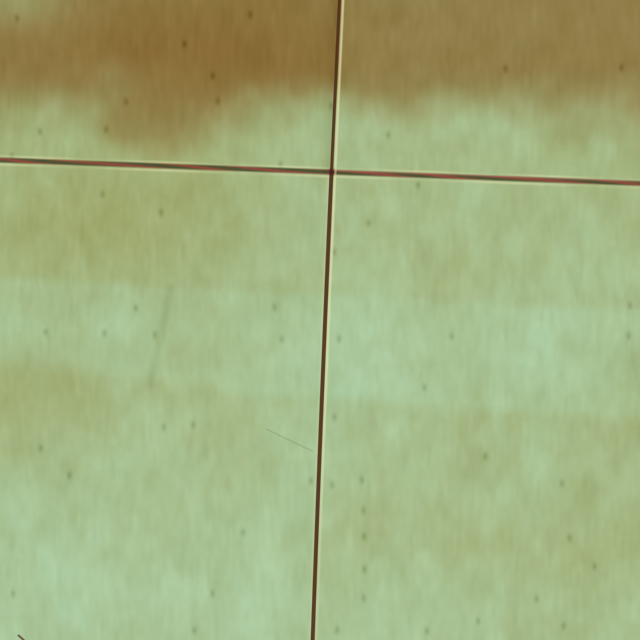
This texture is drawn by a Shadertoy shader. Its source:

```glsl
const vec3 BROWN = vec3(0.545, 0.445, 0.235);
const vec3 OLIVE = vec3(0.625, 0.665, 0.435);
const vec3 SAGE = vec3(0.665, 0.775, 0.600);
const vec3 PALE = vec3(0.87, 0.87, 0.67);
const vec3 CREASE = vec3(0.31, 0.19, 0.11);

float hash(vec2 p) {
    vec3 q = fract(p.xyx * vec3(0.1031, 0.1030, 0.0973));
    q += dot(q, q.yzx + 33.33);
    return fract((q.x + q.y) * q.z);
}

// Smooth cellular noise: signed soft kernels on a jittered grid
float cellNoise(vec2 p) {
    vec2 cell = floor(p);
    float sum = 0.0;
    for (int j = -1; j <= 1; j++)
    for (int i = -1; i <= 1; i++) {
        vec2 c = cell + vec2(i, j);
        vec2 d = p - c - vec2(hash(c + 17.0), hash(c + 53.0));
        float k = max(0.0, 1.0 - dot(d, d));
        sum += k * k * (hash(c + 91.0) * 2.0 - 1.0);
    }
    return sum;
}

float mottle(vec2 p) {
    float sum = 0.0, amp = 0.5;
    for (int i = 0; i < 4; i++) {
        sum += amp * cellNoise(p);
        p = mat2(1.6, 1.2, -1.2, 1.6) * p + 7.3;
        amp *= 0.55;
    }
    return sum;
}

float blob(vec2 p, vec2 center, vec2 radius) {
    vec2 q = (p - center) / radius;
    return exp(-dot(q, q));
}

float stroke(float d, float halfWidth, float soft) {
    return 1.0 - smoothstep(halfWidth - soft, halfWidth + soft, abs(d));
}

float segment(vec2 p, vec2 a, vec2 b) {
    vec2 ab = b - a;
    return length(p - a - ab * clamp(dot(p - a, ab) / dot(ab, ab), 0.0, 1.0));
}

// Aged paper: brown head, sage body, pale central band
vec3 paper(vec2 p, float foldX) {
    float cloud = mottle(p * 5.0 + 2.0);
    float grain = mottle(p * vec2(30.0, 22.0));
    float rightSide = smoothstep(foldX - 0.02, foldX + 0.02, p.x);

    float green = 0.50 + 0.10 * smoothstep(0.72, 0.58, p.y);
    green += 0.33 * (1.0 - rightSide) * smoothstep(0.42, 0.05, p.y);
    green += 0.12 * rightSide * smoothstep(0.35, 0.0, p.y);
    green -= 0.38 * blob(p, vec2(0.16, 0.64), vec2(0.30, 0.09));
    green -= 0.28 * blob(p, vec2(0.98, 0.27), vec2(0.16, 0.15));
    green -= 0.20 * blob(p, vec2(0.78, 0.14), vec2(0.18, 0.05));
    green -= 0.18 * blob(p, vec2(0.03, 0.38), vec2(0.17, 0.07));
    green += 0.20 * blob(p, vec2(0.47, 0.66), vec2(0.12, 0.07));

    float bandTop = 0.566 - 0.052 * p.x;
    float bandBase = 0.428 - 0.065 * p.x - 0.018 * smoothstep(0.2, 0.4, p.x);
    float band = smoothstep(-0.012, 0.012, bandTop - p.y)
               * smoothstep(-0.014, 0.014, p.y - bandBase);
    green += band * (0.26 + 0.16 * blob(p, vec2(0.53, 0.43), vec2(0.06, 0.08))
                          + 0.14 * blob(p, vec2(0.88, 0.49), vec2(0.08, 0.04)));
    green += 0.34 * cloud + 0.20 * grain;
    vec3 color = mix(OLIVE, SAGE, clamp(green, -0.15, 1.15));

    float edge = 0.864 - 0.052 * p.x + 0.075 * cloud;
    float stain = smoothstep(-0.060, 0.055, p.y - edge);
    stain *= 0.93 - 0.12 * rightSide + 0.10 * cloud;
    stain -= 0.45 * blob(p, vec2(0.02, 1.0), vec2(0.09, 0.04));
    stain += 0.16 * blob(p, vec2(0.33, 0.92), vec2(0.20, 0.07));
    color = mix(color, BROWN, clamp(stain, 0.0, 1.1));

    // Vertical fibres
    float fibre = cellNoise(p * vec2(150.0, 38.0));
    return color + 0.012 * fibre + 0.018 * grain;
}

// Sparse small flecks, one candidate per cell
float flecks(vec2 p, float scale, float density) {
    vec2 q = p * scale, cell = floor(q);
    vec2 center = 0.3 + 0.4 * vec2(hash(cell + 5.0), hash(cell + 29.0));
    return step(1.0 - density, hash(cell)) * blob(fract(q), center, vec2(0.09, 0.14));
}

void mainImage(out vec4 fragColor, in vec2 fragCoord) {
    vec2 p = fragCoord / iResolution.xy;
    float soft = max(0.0013, 0.8 / iResolution.y);
    float foldX = 0.489 + 0.036 * p.y + 0.006 * p.y * p.y;
    float foldY = 0.750 - 0.0365 * p.x;
    float dx = p.x - foldX, dy = p.y - foldY;
    float above = smoothstep(-0.01, 0.01, dy);
    vec3 color = paper(p, foldX);

    // Faint diagonal dent, scratch, corner nick and flecks
    float dent = segment(p, vec2(0.267, 0.55), vec2(0.235, 0.40));
    color -= 0.035 * smoothstep(0.012, 0.0, dent);
    float scratch = segment(p, vec2(0.417, 0.329), vec2(0.488, 0.295));
    color -= 0.07 * stroke(scratch, 0.0012, 0.0015);
    float nick = segment(p, vec2(0.029, 0.007), vec2(0.037, 0.0));
    color = mix(color, CREASE, 0.75 * stroke(nick, 0.0015, soft));
    color -= 0.09 * flecks(p, 22.0, 0.10);

    // Horizontal fold: pale rims around red and green streaks
    float rim = stroke(dy - 0.006, 0.0016, 0.0022) * (0.30 + 0.20 * sin(p.x * 31.0))
              + stroke(dy + 0.007, 0.0016, 0.0022) * (0.35 + 0.20 * sin(p.x * 23.0 + 2.0));
    color = mix(color, PALE, rim);
    float streak = 0.5 + 0.5 * sin(p.x * 47.0 + dy * 620.0 + sin(p.x * 19.0));
    vec3 ink = mix(vec3(0.26, 0.28, 0.17), vec3(0.53, 0.25, 0.20), streak);
    ink = mix(ink, vec3(0.64, 0.36, 0.32), 0.6 * smoothstep(0.0, 0.003, dy) * step(foldX, p.x));
    color = mix(color, ink, 0.90 * stroke(dy, 0.0036, soft + 0.0008));

    // Vertical fold: dark crease with a lit right edge
    color -= 0.05 * above * smoothstep(-0.025, 0.0, dx) * step(dx, 0.0);
    float lit = stroke(dx - 0.0052, 0.0019, 0.0018);
    color = mix(color, PALE, lit * mix(0.30, 0.75, smoothstep(0.0, 0.45, p.y)));
    color = mix(color, PALE, 0.22 * stroke(dx + 0.0056, 0.0012, 0.0018) * (1.0 - above));
    color = mix(color, CREASE, 0.92 * stroke(dx + 0.0005, mix(0.0030, 0.0024, above), soft));
    color = mix(color, vec3(0.32, 0.10, 0.12), 0.85 * blob(vec2(dx, dy), vec2(0.0), vec2(0.005)));

    fragColor = vec4(clamp(color, 0.0, 1.0), 1.0);
}
```
